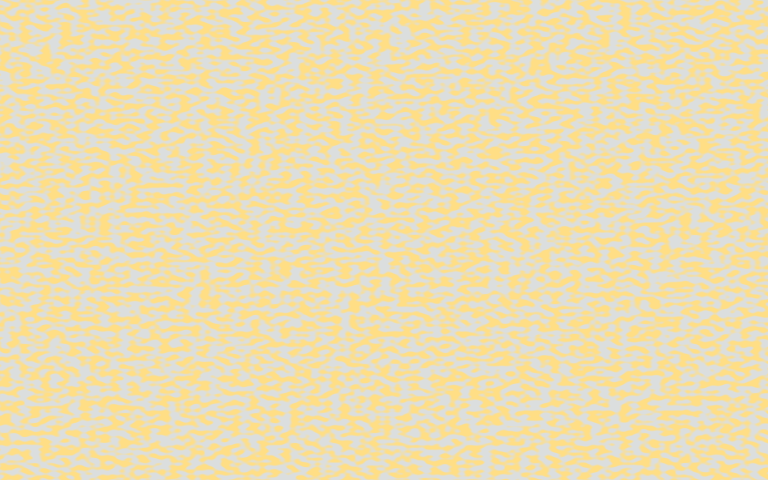
Give the GLSL for this texture, as a Shadertoy shader.

```glsl
// Fine two-tone camouflage of pale grey and warm yellow, stretched sideways.
// Gradient noise on flattened cells is cut near its middle with a soft edge;
// a weaker, coarser layer gathers the flecks into loose clumps.

// Random unit direction for a lattice corner
vec2 cornerDirection(vec2 corner) {
    float h = fract(sin(dot(corner, vec2(127.1, 311.7))) * 43758.5453);
    float angle = 6.28318 * h;
    return vec2(cos(angle), sin(angle));
}

float cornerSlope(vec2 cell, vec2 f, vec2 corner) {
    return dot(cornerDirection(cell + corner), f - corner);
}

// Gradient noise, centred on zero
float gradientNoise(vec2 p) {
    vec2 cell = floor(p);
    vec2 f = fract(p);
    vec2 blend = f * f * f * (f * (f * 6.0 - 15.0) + 10.0);
    float low = mix(cornerSlope(cell, f, vec2(0, 0)),
                    cornerSlope(cell, f, vec2(1, 0)), blend.x);
    float high = mix(cornerSlope(cell, f, vec2(0, 1)),
                     cornerSlope(cell, f, vec2(1, 1)), blend.x);
    return mix(low, high, blend.y);
}

void mainImage(out vec4 fragColor, in vec2 fragCoord) {
    vec2 uv = fragCoord / iResolution.y;

    // Flecks about twice as wide as tall, plus the clumping layer
    vec2 p = uv * vec2(48.0, 97.0);
    float flecks = gradientNoise(p);
    float clumps = gradientNoise(p * 0.43 + vec2(17.3, 41.9));
    float field = flecks + 0.35 * clumps;

    // Soft cut, with slightly more grey than yellow
    float yellowness = smoothstep(-0.23, 0.27, field);
    vec3 grey = vec3(0.86, 0.87, 0.87);
    vec3 yellow = vec3(1.0, 0.87, 0.52);
    fragColor = vec4(mix(grey, yellow, yellowness), 1.0);
}
```
